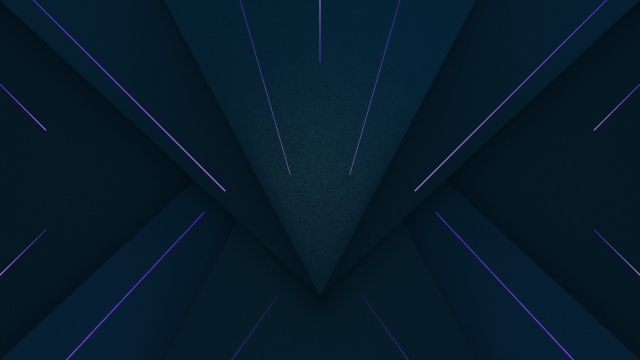
Reproduce this background procedurally as a WebGL 2 fragment shader.

```glsl
#version 300 es
precision highp float;
// Dark navy backdrop of overlapping paper wedges with soft shadows and thin violet rays.
// The scene is mirrored about the vertical axis; wedges are signed distances to a ray,
// and the rays are distances to segments with a colour running along their length.

uniform vec2 u_resolution;
out vec4 fragColor;

const vec2 APEX = vec2(0.0, 0.178);
const vec3 VIOLET = vec3(0.40, 0.16, 0.86);
const vec3 LILAC = vec3(0.74, 0.52, 0.92);

float hash(vec2 p) {
    p = fract(p * vec2(0.1031, 0.1137));
    p += dot(p, p.yx + 33.33);
    return fract((p.x + p.y) * p.x * 71.7);
}

// Signed distance to a mirrored wedge that opens upward: positive outside.
float wedge(vec2 p, vec2 edge) {
    vec2 dir = normalize(edge);
    vec2 q = p - APEX;
    float side = q.x * dir.y - q.y * dir.x;
    float dist = length(q - dir * max(dot(q, dir), 0.0));
    return side > 0.0 ? dist : -dist;
}

// Lays a wedge over the colour below, which it first darkens with its shadow.
vec3 layer(vec3 below, vec3 paper, float d, float shade, float px) {
    below *= 1.0 - shade * exp(-max(d, 0.0) / 0.045);
    return mix(paper, below, smoothstep(-px, px, d));
}

// Adds a ray from a to b; colours and strengths are given for both ends.
void ray(inout vec3 col, vec2 p, vec2 a, vec2 b, vec4 ca, vec4 cb, float width, float px) {
    vec2 ab = b - a;
    float t = clamp(dot(p - a, ab) / dot(ab, ab), 0.0, 1.0);
    float d = length(p - a - ab * t);
    float cover = clamp((width - d) / px + 0.5, 0.0, 1.0) * min(1.0, 2.0 * width / px);
    vec4 tint = mix(ca, cb, t);
    col = mix(col, tint.rgb, cover * tint.a);
    col += VIOLET * 0.03 * tint.a * exp(-d / 0.004);
}

void main() {
    float px = 1.0 / u_resolution.y;
    vec2 uv = gl_FragCoord.xy * px;
    float x = uv.x - 0.5 * u_resolution.x * px;
    vec2 p = vec2(abs(x), uv.y);
    vec2 flipped = vec2(p.x, 1.0 - p.y);
    vec2 wide = vec2(0.889, 0.822);
    vec2 narrow = vec2(0.433, 0.822);

    // Dark side panels
    vec3 col = mix(vec3(0.018, 0.100, 0.150), vec3(0.020, 0.092, 0.138), p.x);

    // Lower wedges, bluer toward the outer corners
    float corner = exp(-6.0 * dot(p - vec2(0.68, 0.08), p - vec2(0.68, 0.08)));
    vec3 paper = vec3(0.018, 0.102, 0.155) + vec3(0.006, 0.020, 0.045) * corner;
    col = layer(col, paper, wedge(flipped, wide), 0.24, px);
    paper = vec3(0.020, 0.106, 0.152) + vec3(0.004, 0.012, 0.012) * exp(-8.0 * p.x * p.x);
    col = layer(col, paper, wedge(flipped, narrow), 0.20, px);

    // Upper wedges
    float rise = smoothstep(0.3, 1.0, p.y);
    paper = mix(vec3(0.020, 0.100, 0.148), vec3(0.020, 0.122, 0.192), rise * smoothstep(0.2, 0.75, p.x));
    col = layer(col, paper, wedge(p, wide), 0.34, px);
    paper = mix(vec3(0.022, 0.112, 0.160), vec3(0.020, 0.125, 0.190), rise);
    vec2 blue = vec2(x - 0.26, uv.y - 0.82);
    paper += vec3(0.002, 0.012, 0.028) * exp(-14.0 * dot(blue, blue));
    col = layer(col, paper, wedge(p, narrow), 0.26, px);

    // Grainy pale glow inside the central wedge
    vec2 g = (p - vec2(0.0, 0.53)) * vec2(1.1, 0.9);
    float glow = exp(-18.0 * dot(g, g)) * smoothstep(0.02, -0.05, wedge(p, narrow));
    float grain = hash(floor(uv * 288.0)) - 0.5;
    col += vec3(0.040, 0.048, 0.044) * glow;
    col += grain * (0.006 + 0.034 * glow);

    // Rays, listed from the top centre round to the bottom
    vec4 violet = vec4(VIOLET, 0.9);
    vec4 lilac = vec4(LILAC, 0.95);
    vec4 faint = vec4(VIOLET, 0.25);
    ray(col, p, vec2(0.0, 1.0), vec2(0.0, 0.826), lilac, vec4(VIOLET, 0.6), 0.0014, px);
    ray(col, p, vec2(0.222, 1.0), vec2(0.083, 0.516), violet, vec4(LILAC, 0.75), 0.0010, px);
    ray(col, p, vec2(0.796, 1.0), vec2(0.264, 0.470), violet, lilac, 0.0015, px);
    ray(col, p, vec2(0.889, 0.766), vec2(0.762, 0.639), violet, lilac, 0.0014, px);
    ray(col, p, vec2(0.889, 0.236), vec2(0.762, 0.361), lilac, vec4(VIOLET, 0.6), 0.0014, px);
    ray(col, p, vec2(0.704, 0.0), vec2(0.322, 0.410), vec4(0.54, 0.24, 0.95, 1.0), vec4(VIOLET, 0.7), 0.0016, px);
    ray(col, p, vec2(0.245, 0.0), vec2(0.118, 0.178), vec4(VIOLET, 0.8), faint, 0.0011, px);

    fragColor = vec4(col, 1.0);
}
```
